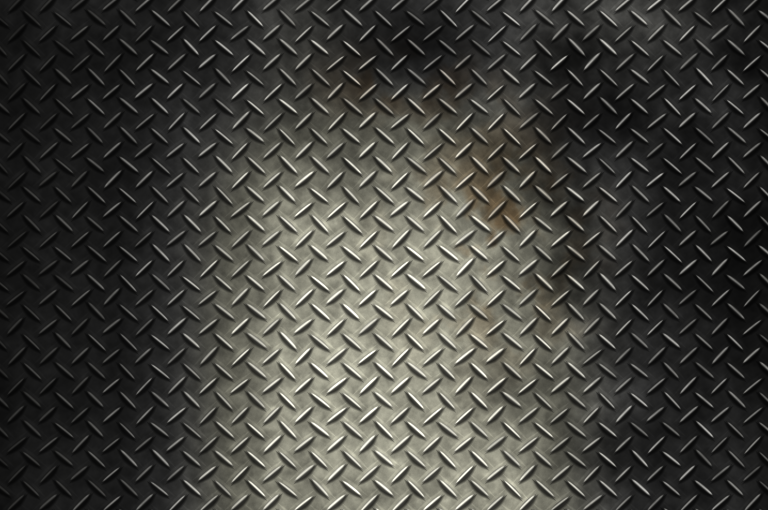
This texture is drawn by a Shadertoy shader. Its source:

```glsl
float hash(vec2 p) {
    vec3 h = fract(vec3(p.xyx) * 0.1031);
    h += dot(h, h.yzx + 33.33);
    return fract((h.x + h.y) * h.z);
}

float noise(vec2 p) {
    vec2 i = floor(p), f = fract(p);
    f = f * f * (3.0 - 2.0 * f);
    return mix(mix(hash(i), hash(i + vec2(1, 0)), f.x),
               mix(hash(i + vec2(0, 1)), hash(i + vec2(1, 1)), f.x), f.y);
}

float fbm(vec2 p) {
    float sum = 0.0, amp = 0.5;
    for (int i = 0; i < 5; i++) {
        sum += amp * noise(p);
        p = mat2(1.6, 1.2, -1.2, 1.6) * p + 7.3;
        amp *= 0.5;
    }
    return sum;
}

float blob(vec2 p, vec2 centre, vec2 size) {
    vec2 d = (p - centre) / size;
    return exp(-dot(d, d));
}

// Broad light on the plate: a dome that fades to the sides and the top
float plateLight(vec2 p) {
    float sides = smoothstep(0.22, 0.66, p.x) * (1.0 - smoothstep(0.84, 1.36, p.x));
    float height = 1.0 - 0.88 * smoothstep(0.48, 0.98, p.y);
    float light = 0.095 + 0.43 * sides * height;
    light += 0.09 * blob(p, vec2(0.70, 0.30), vec2(0.22, 0.34));
    light += 0.10 * blob(p, vec2(1.25, 0.96), vec2(0.26, 0.16));
    light += 0.07 * blob(p, vec2(0.58, 0.95), vec2(0.14, 0.12));
    light *= 1.0 - 0.55 * blob(p, vec2(0.84, 0.92), vec2(0.11, 0.07));
    light *= 1.0 - 0.35 * blob(p, vec2(1.17, 0.77), vec2(0.10, 0.10));
    return light;
}

void mainImage(out vec4 fragColor, in vec2 fragCoord) {
    vec2 p = fragCoord / iResolution.xy * vec2(1.5, 1.0);
    float px = 1.0 / iResolution.y;
    float light = plateLight(p);

    // Vertical streaks, stains and fine grain
    float wear = smoothstep(0.75, 1.2, p.x) + 0.5 * smoothstep(0.65, 0.95, p.y);
    float stain = fbm(p * 9.0 + 3.0);
    float grain = fbm(p * 55.0);
    float streak = noise(vec2(p.x * 22.0, p.y * 0.8));
    float metal = light * (0.91 + 0.18 * streak);
    metal *= 1.0 + (stain - 0.48) * (0.35 + 1.1 * wear);
    metal *= 0.72 + 0.56 * grain;

    // Warm tint, with rust in the worn patches
    float warmth = smoothstep(0.12, 0.35, light);
    vec3 tint = mix(vec3(1.0, 1.0, 0.99), vec3(1.02, 1.01, 0.90), warmth);
    float rust = blob(p, vec2(1.0, 0.56), vec2(0.16, 0.20))
               + blob(p, vec2(0.78, 0.84), vec2(0.14, 0.06));
    rust *= smoothstep(0.42, 0.65, fbm(p * 14.0 + 20.0));
    tint *= mix(vec3(1), vec3(0.82, 0.70, 0.58), clamp(rust, 0.0, 1.0));
    vec3 col = metal * tint;

    // Raised lens-shaped treads, leaning left and right in alternate columns
    vec2 pitch = vec2(0.0625, 0.0576);
    for (int k = 0; k < 2; k++) {
        float lean = k == 0 ? -1.0 : 1.0;
        vec2 g = (p - vec2(0.0, 0.6185)) / pitch - 0.5 * float(k);
        vec2 id = floor(g + 0.5);
        vec2 seed = id + 71.0 + 40.0 * float(k);
        vec2 jitter = vec2(hash(seed), hash(seed + 9.7)) - 0.5;
        vec2 q = (g - id) * pitch - jitter * 0.004;

        float angle = lean * (0.74 + 0.16 * (hash(seed + 4.1) - 0.5));
        vec2 axis = vec2(cos(angle), sin(angle));
        q = vec2(dot(q, axis), dot(q, vec2(-axis.y, axis.x)));
        float len = 0.0255 + 0.003 * jitter.x;
        float halfWidth = 0.0048 + 0.0012 * jitter.y;
        float taper = 1.0 - q.x * q.x / (len * len);
        float edge = abs(q.y) - halfWidth * taper;

        // Soft contact shadow below, faint lit rim above
        float shadow = abs(q.y + 0.0035) - 0.006 * taper;
        col *= 1.0 - 0.62 * smoothstep(0.004, -0.003, shadow);
        float rim = abs(q.y - 0.0075) - 0.002 * taper;
        col *= 1.0 + 0.16 * smoothstep(0.003, -0.001, rim);

        // Bevel runs from a dark flank to a bright crest
        float side = q.y / halfWidth;
        float crest = exp(-pow((side - 0.2) * 2.0, 2.0)) * smoothstep(0.0, 0.6, taper);
        float shine = (0.12 + 0.32 * smoothstep(0.0, 0.45, p.x)) * (0.65 + 0.6 * hash(seed + 2.3));
        shine *= 1.0 - 0.35 * smoothstep(0.8, 1.0, p.y) * smoothstep(0.6, 0.0, p.x);
        float body = light * mix(0.4, 1.05, smoothstep(-0.7, 0.3, side));
        body += crest * shine * (0.75 + 0.5 * grain);
        vec3 bar = body * mix(tint, vec3(1.0, 0.99, 0.95), 0.6);
        col = mix(col, bar, smoothstep(px, -px, edge));
    }

    // Darkened outer edges
    float rimDark = smoothstep(0.0, 0.12, p.x) * smoothstep(1.5, 1.42, p.x);
    col *= 0.8 + 0.2 * rimDark;
    fragColor = vec4(clamp(col, 0.0, 1.0), 1.0);
}
```
